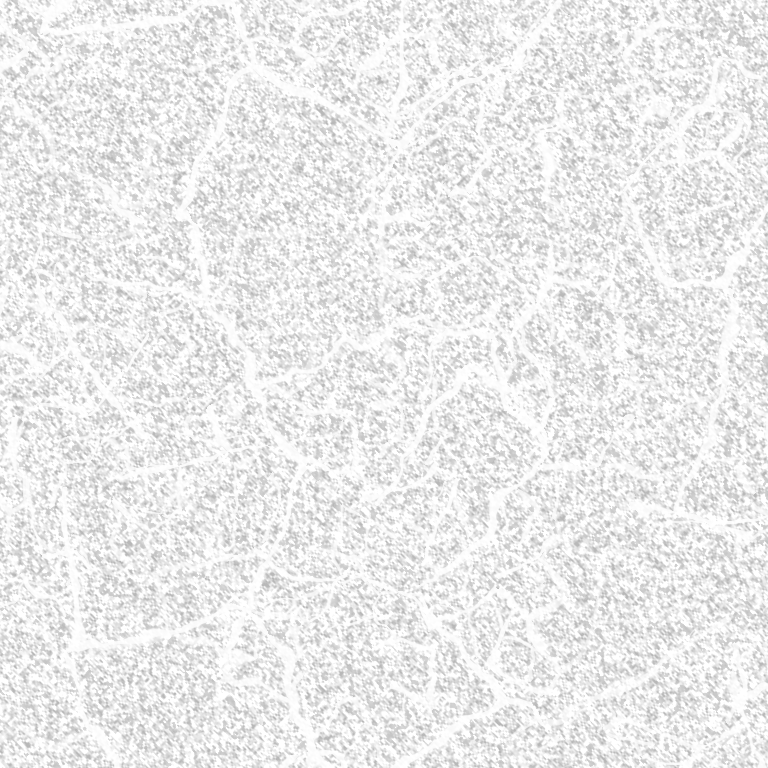
Give the GLSL for this texture, as a Shadertoy shader.

```glsl
const float PAPER_TONE = 0.915;      // mean of the grain
const float VEIN_TONE = 0.99;
const float BLOTCH_TONE = 0.79;
const float DARKEST = 0.72;
const float GRAIN_CONTRAST = 0.55;
const float FINE_SHARE = 0.58;
const float COARSE_GRAIN = 205.0;    // grains per canvas height
const float FINE_GRAIN = 390.0;
const float BLOTCH_SCALE = 42.0;
const vec2 GRAIN_STRETCH = vec2(0.8, 1.15);
const vec3 VEIN_SCALE = vec3(5.2, 12.0, 23.0);          // large, medium, fine
const vec3 VEIN_WIDTH = vec3(0.0040, 0.0030, 0.0021);   // half widths
const vec3 VEIN_KEEP = vec3(0.72, 0.62, 0.6);           // share of edges drawn
const float HALO_WIDTH = 3.2;        // in vein widths
const float HALO_STRENGTH = 0.28;
const float JITTER = 0.9;

float hash(vec2 p) {
    vec3 q = fract(p.xyx * vec3(0.1031, 0.1030, 0.0973));
    q += dot(q, q.yzx + 33.33);
    return fract((q.x + q.y) * q.z);
}

vec2 hash2(vec2 p) {
    return vec2(hash(p), hash(p + 71.7));
}

float valueNoise(vec2 p) {
    vec2 cell = floor(p), f = fract(p);
    f = f * f * (3.0 - 2.0 * f);
    float low = mix(hash(cell), hash(cell + vec2(1, 0)), f.x);
    float high = mix(hash(cell + vec2(0, 1)), hash(cell + vec2(1, 1)), f.x);
    return mix(low, high, f.y);
}

vec2 wobble(vec2 p) {
    return vec2(valueNoise(p), valueNoise(p + 43.5)) - 0.5;
}

// Cellular noise: edge distance, edge hash, point distance, cell hash
vec4 cellular(vec2 p) {
    vec2 base = floor(p), nearest = vec2(9.0), second = vec2(9.0);
    vec2 nearestId = base, secondId = base;
    for (int y = -1; y <= 1; y++)
    for (int x = -1; x <= 1; x++) {
        vec2 id = base + vec2(x, y);
        vec2 toPoint = id + 0.5 + JITTER * (hash2(id) - 0.5) - p;
        float d = dot(toPoint, toPoint);
        if (d < dot(nearest, nearest)) {
            second = nearest;
            secondId = nearestId;
            nearest = toPoint;
            nearestId = id;
        } else if (d < dot(second, second)) {
            second = toPoint;
            secondId = id;
        }
    }
    float edge = dot(0.5 * (nearest + second), normalize(second - nearest));
    return vec4(edge, hash(nearestId + secondId + 17.3), length(nearest), hash(nearestId + 5.1));
}

// Core and halo of one network of broken veins
vec2 veins(vec2 p, float scale, float width, float keep, float feather) {
    vec4 cell = cellular(p * scale + scale * 3.7);
    float presence = smoothstep(0.0, 0.15, keep - cell.y);
    float w = width * presence * (0.4 + 1.2 * valueNoise(p * 32.0 + scale));
    float d = cell.x / scale;
    float core = 1.0 - smoothstep(w - feather, w + feather, d);
    float halo = 1.0 - smoothstep(0.0, width * HALO_WIDTH, d);
    return vec2(core, halo) * presence;
}

void mainImage(out vec4 fragColor, in vec2 fragCoord) {
    vec2 uv = fragCoord / iResolution.y;
    float feather = 0.0007 + 0.4 / iResolution.y;

    // Grain stretched along the falling diagonal
    vec2 grainUv = vec2(uv.x - uv.y, uv.x + uv.y) * 0.7071 * GRAIN_STRETCH + 2.0;
    float coarse = valueNoise(grainUv * COARSE_GRAIN);
    float fine = valueNoise(grainUv * FINE_GRAIN + 19.0);
    float grain = mix(coarse, fine, FINE_SHARE) - 0.5;
    float tone = PAPER_TONE + GRAIN_CONTRAST * grain;

    // Sparse flat blotches with ragged rims
    vec4 spot = cellular(grainUv * BLOTCH_SCALE);
    float rim = spot.z + 0.6 * grain;
    float blotch = (1.0 - smoothstep(0.14, 0.20, rim)) * step(0.6, spot.w);
    tone = mix(tone, BLOTCH_TONE, 0.7 * blotch);
    tone = clamp(tone, DARKEST, 1.0);

    // Vein networks, with the smaller ones gathered in clusters
    vec2 bent = uv + 0.045 * wobble(uv * 9.0) + 0.018 * wobble(uv * 28.0) + 0.006 * wobble(uv * 85.0);
    float cluster = smoothstep(0.3, 0.6, valueNoise(uv * 5.0 + 11.0));
    vec2 large = veins(bent, VEIN_SCALE.x, VEIN_WIDTH.x, VEIN_KEEP.x, feather);
    vec2 medium = veins(bent, VEIN_SCALE.y, VEIN_WIDTH.y, VEIN_KEEP.y, feather);
    vec2 small = veins(bent, VEIN_SCALE.z, VEIN_WIDTH.z, VEIN_KEEP.z, feather);
    vec2 cover = max(large, max(medium * mix(0.5, 1.0, cluster), small * cluster * 0.85));

    tone = mix(tone, VEIN_TONE, HALO_STRENGTH * cover.y);
    tone = mix(tone, VEIN_TONE + 0.05 * grain, cover.x);
    fragColor = vec4(vec3(min(tone, 1.0)), 1.0);
}
```
